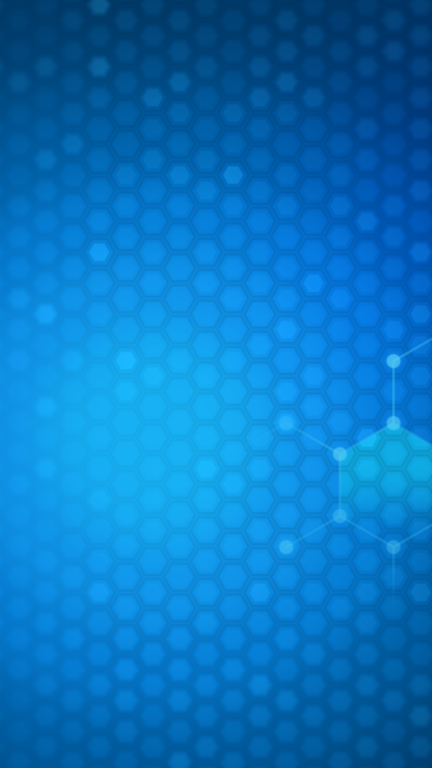
A WebGL 2 fragment shader for this background:

```glsl
#version 300 es
precision highp float;
uniform vec2 u_resolution;
out vec4 fragColor;

float hash(vec2 p) {
  return fract(sin(dot(p, vec2(127.1, 311.7))) * 43758.5453);
}

// Distance from the centre of a flat-topped hexagon, 0.5 at its rim
float hexDistance(vec2 p) {
  p = abs(p);
  return max(p.y, p.x * 0.866 + p.y * 0.5);
}

// Offset from the centre of the nearest cell in a hexagonal grid
vec2 hexOffset(vec2 p) {
  vec2 period = vec2(1.7320508, 1.0);
  vec2 a = mod(p + period * 0.5, period) - period * 0.5;
  vec2 b = mod(p, period) - period * 0.5;
  return dot(a, a) < dot(b, b) ? a : b;
}

// Soft line that fades from one strength to another
float link(vec2 p, vec2 a, vec2 b, float startFade, float endFade) {
  vec2 ab = b - a;
  float t = clamp(dot(p - a, ab) / dot(ab, ab), 0.0, 1.0);
  float d = length(p - a - ab * t);
  return smoothstep(0.005, 0.001, d) * mix(startFade, endFade, t);
}

float node(vec2 p, vec2 centre) {
  return smoothstep(0.019, 0.013, length(p - centre));
}

vec2 direction(float degrees) {
  return vec2(cos(radians(degrees)), sin(radians(degrees)));
}

// Blue ramp from the dark corners to the bright glow
vec3 blueRamp(float t) {
  vec3 c = mix(vec3(0.0, 0.22, 0.40), vec3(0.0, 0.38, 0.66), smoothstep(-0.04, 0.32, t));
  c = mix(c, vec3(0.02, 0.49, 0.83), smoothstep(0.26, 0.54, t));
  c = mix(c, vec3(0.06, 0.58, 0.91), smoothstep(0.5, 0.78, t));
  return mix(c, vec3(0.09, 0.69, 0.95), smoothstep(0.75, 1.0, t));
}

void main() {
  vec2 p = gl_FragCoord.xy / u_resolution.x;
  float pixel = 1.0 / u_resolution.x;

  // Wide glow left of the centre, with a deeper blue at the upper right
  vec2 away = (p - vec2(0.36, 0.78)) / vec2(0.71, p.y < 0.78 ? 0.72 : 0.65);
  vec3 color = blueRamp(1.06 * exp(-dot(away, away)) - 0.06);
  vec2 deep = (p - vec2(1.0, 1.25)) / vec2(0.36, 0.42);
  color += vec3(0.0, -0.02, 0.09) * exp(-dot(deep, deep));

  // Cyan fill of the large hexagon, fading downwards
  vec2 centre = vec2(0.911, 0.655);
  vec2 local = p - centre;
  float inside = smoothstep(0.127, 0.120, hexDistance(local.yx));
  color = mix(color, vec3(0.06, 0.69, 0.89),
              inside * 0.85 * smoothstep(-0.13, 0.05, local.y));

  // Honeycomb, out of focus towards the left, bottom and upper right
  vec2 grid = (p - vec2(0.2917, 1.4444)) / 0.0716;
  vec2 offset = hexOffset(grid);
  vec2 cell = round((grid - offset) * vec2(1.1547, 2.0));
  float d = hexDistance(offset);
  float blur = 0.14 * smoothstep(0.3, 0.04, p.x)
             + 0.12 * smoothstep(0.5, 0.15, p.y)
             + 0.10 * smoothstep(0.65, 0.95, p.x) * smoothstep(0.9, 1.4, p.y)
             + 0.10 * smoothstep(1.45, 1.65, p.y);
  blur = max(min(blur, 0.17), max(0.03, pixel / 0.0716 * 0.7));
  float clarity = mix(0.35, 1.0, smoothstep(0.1, 0.5, length(p - vec2(0.22, 0.75))));
  clarity *= mix(0.45, 1.0, smoothstep(0.0, 0.3, p.x));
  float gap = smoothstep(0.41 - blur, 0.41 + blur, d);
  float rim = smoothstep(0.05 + blur, 0.0, abs(d - 0.42));
  color *= 1.0 - clarity * (0.055 * gap + 0.055 * rim);

  // Inner hexagons, a few of them lit, mostly in the upper left
  float core = smoothstep(0.28 + blur, 0.28 - blur, d);
  float upperLeft = smoothstep(0.7, 1.4, p.y) * smoothstep(0.75, 0.4, p.x);
  float lit = smoothstep(0.80, 1.0, hash(cell + vec2(3.7, 19.1)));
  lit *= mix(0.6, 1.25, upperLeft) * smoothstep(0.25, 0.1, blur);
  float shade = clarity * (0.1 + 0.5 * hash(cell)) + 1.15 * lit;
  color += core * shade * vec3(0.035, 0.085, 0.09) * (1.15 - 0.6 * color.b);

  // Molecule: hexagon ring, outward spokes and their nodes
  float lines = 0.0;
  float dots = 0.0;
  float size = 0.1435;
  for (int i = 0; i < 6; i++) {
    float angle = 90.0 + 60.0 * float(i);
    vec2 corner = centre + size * direction(angle);
    vec2 next = centre + size * direction(angle + 60.0);
    vec2 tip = centre + 2.0 * size * direction(angle);
    float strength = i < 2 ? 0.7 : 0.4;
    lines = max(lines, link(p, corner, next, strength, 0.4));
    lines = max(lines, link(p, corner, tip, strength, i == 0 ? 0.7 : i == 3 ? 0.0 : 0.3));
    dots = max(dots, node(p, corner) * strength);
    dots = max(dots, node(p, tip) * (i == 0 ? 0.8 : i == 1 ? 0.3 : i == 2 ? 0.5 : 0.0));
  }
  vec2 upper = centre + 2.0 * size * direction(90.0);
  vec2 outer = centre + 2.0 * size * direction(150.0);
  lines = max(lines, link(p, upper, upper + size * direction(30.0), 0.7, 0.5));
  lines = max(lines, link(p, outer, outer + size * direction(210.0), 0.3, 0.0));
  color = mix(color, vec3(0.22, 0.74, 0.95), lines * 0.7);
  color = mix(color, vec3(0.36, 0.82, 0.96), dots * 0.85);

  fragColor = vec4(clamp(color, 0.0, 1.0), 1.0);
}
```
